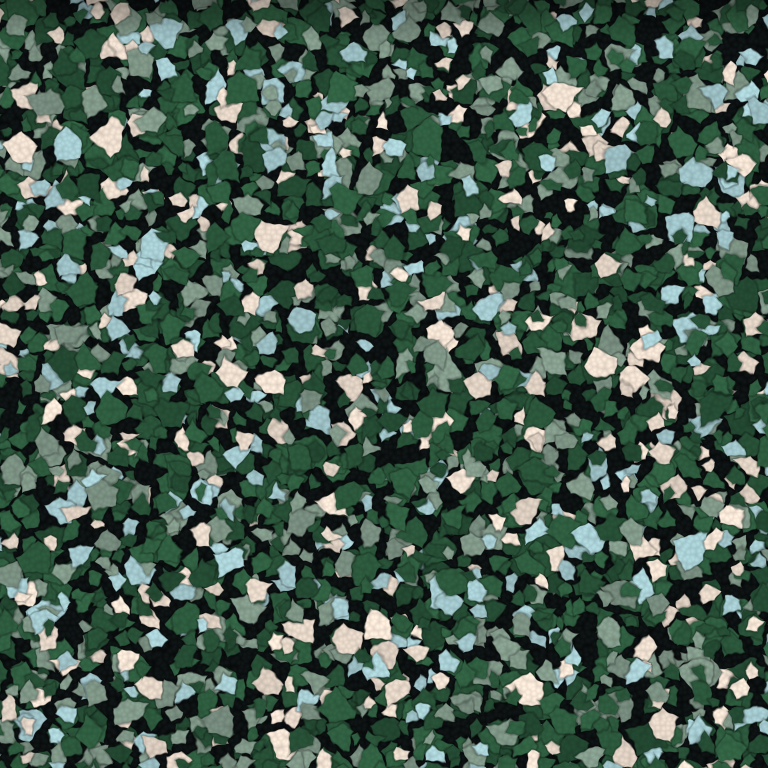
A Shadertoy shader for this texture:

```glsl
// Rubber granulate flooring: angular green, grey, blue and cream chips on black.
#define CELLS 23.0        // chip cells across the canvas
#define LAYERS 5          // stacked chip layers
#define SIDES 5           // straight edges per chip
#define RAGGED 0.0016     // edge raggedness, canvas units
#define SHADOW 0.0035     // width of the shadow around a chip
#define BLACK vec3(0.045, 0.062, 0.066)
#define DARK_GREEN vec3(0.13, 0.27, 0.185)
#define LIGHT_GREEN vec3(0.195, 0.39, 0.265)
#define GREY vec3(0.50, 0.59, 0.53)
#define BLUE vec3(0.65, 0.80, 0.82)
#define CREAM vec3(0.93, 0.87, 0.81)

const float TAU = 6.2831853;

vec3 hash3(vec2 p) {
    vec3 q = fract(p.xyx * vec3(0.1031, 0.1030, 0.0973));
    q += dot(q, q.yxz + 33.33);
    return fract((q.xxy + q.yzz) * q.zyx);
}

mat2 rotation(float a) {
    return mat2(cos(a), -sin(a), sin(a), cos(a));
}

// Layered sines that bend the straight chip edges.
vec2 raggedOffset(vec2 p) {
    vec2 offset = vec2(0.0);
    float frequency = 150.0, amplitude = RAGGED;
    for (int i = 0; i < 3; i++) {
        p = rotation(1.1) * p;
        offset += amplitude * sin(frequency * p.yx + vec2(1.3, 4.1) * float(i));
        frequency *= 1.9;
        amplitude *= 0.55;
    }
    return offset;
}

// Cellular noise: distance to the nearest crumb centre.
float crumbs(vec2 p) {
    vec2 cell = floor(p);
    float nearest = 1.0;
    for (int y = -1; y <= 1; y++)
    for (int x = -1; x <= 1; x++) {
        vec2 id = cell + vec2(x, y);
        nearest = min(nearest, length(id + hash3(id).xy - p));
    }
    return nearest;
}

// Signed distance to an irregular polygon of random half planes.
float chipDistance(vec2 p, float radius, vec2 seed) {
    float d = -1.0;
    for (int i = 0; i < SIDES; i++) {
        vec3 h = hash3(seed + 7.3 * float(i + 1));
        float angle = TAU * (float(i) + 0.7 * h.x) / float(SIDES);
        d = max(d, dot(p, vec2(cos(angle), sin(angle))) - radius * mix(0.5, 1.05, h.y));
    }
    return d;
}

// Picks green or one of the pale colours; upper layers hold more pale chips.
vec3 chipColor(vec3 h, float height) {
    float pale = mix(0.30, 0.50, height);
    float greyShare = mix(0.62, 0.34, height);
    vec3 green = mix(DARK_GREEN, LIGHT_GREEN, h.z);
    float pick = h.x / pale;
    vec3 paleColor = pick < greyShare ? GREY
                   : pick < mix(greyShare, 1.0, 0.47) ? BLUE : CREAM;
    return pick < 1.0 ? paleColor * mix(0.90, 1.05, h.z) : green;
}

void mainImage(out vec4 fragColor, in vec2 fragCoord) {
    vec2 uv = fragCoord / iResolution.y;
    float edge = 0.9 / iResolution.y;
    float grain = crumbs(uv * 150.0);
    vec3 color = BLACK * (1.35 - 0.8 * grain);
    vec2 bent = uv + raggedOffset(uv);

    // Stack the layers, each with its own rotation and scale.
    for (int layer = 0; layer < LAYERS; layer++) {
        float height = float(layer) / float(LAYERS - 1);
        float scale = CELLS * (0.92 + 0.18 * fract(float(layer) * 0.618));
        vec2 p = rotation(1.3 * float(layer) + 0.4) * bent * scale + 9.7 * float(layer);
        vec2 cell = floor(p);

        for (int y = -1; y <= 1; y++)
        for (int x = -1; x <= 1; x++) {
            vec2 id = cell + vec2(x, y);
            vec2 seed = id + 61.7 * float(layer);
            vec3 place = hash3(seed);
            vec2 q = p - id - place.xy;
            float radius = mix(0.22, 0.52, place.z * place.z);
            if (length(q) > 2.2 * radius + 0.1) continue;

            // Shadow on the chips below, then the chip with its fine grain.
            float d = chipDistance(q, radius, seed) / scale;
            vec3 h = hash3(seed + 131.9);
            vec3 chip = chipColor(h, height) * (1.07 - 0.16 * grain);
            chip *= mix(0.86, 1.0, smoothstep(0.0, 0.002, -d));
            color *= mix(0.75, 1.0, smoothstep(0.0, SHADOW, d));
            color = mix(chip, color, smoothstep(-edge, edge, d));
        }
    }

    // The far edge at the top falls slightly into shade.
    color *= 1.0 - 0.3 * smoothstep(0.94, 1.0, fragCoord.y / iResolution.y);
    fragColor = vec4(color, 1.0);
}
```
